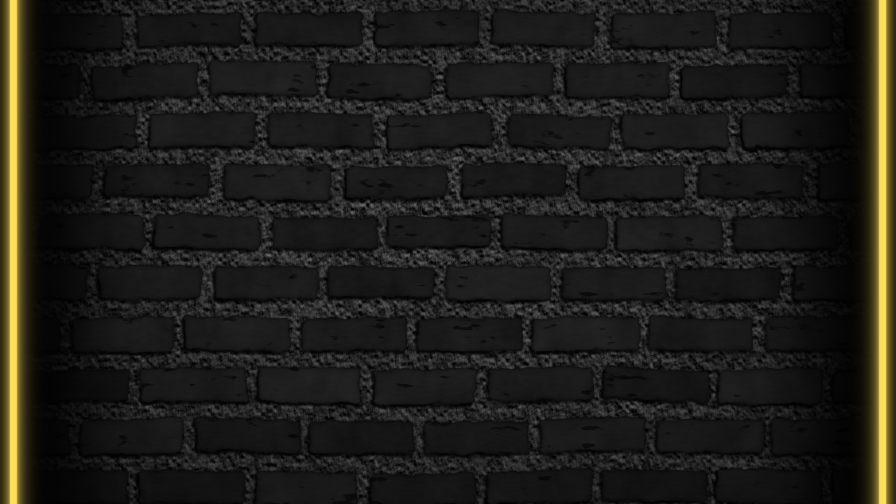
This texture is drawn by a WebGL 2 fragment shader. Its source:

```glsl
#version 300 es
precision highp float;
// A dark brick wall in running bond, between two glowing yellow tubes.
// Each row is cut into rounded boxes with noisy edges; sandy mortar fills
// the gaps, and a vignette and an exponential glow finish the light.
uniform vec2 u_resolution;
out vec4 fragColor;

const int ROWS = 10;
const float ROW_PITCH = 0.1009;

// Sideways shift of each row, top to bottom, in brick lengths
const float ROW_SHIFT[ROWS] = float[](
    -0.18, 0.43, -0.07, -0.44, -0.08, 0.43, 0.19, -0.20, 0.26, -0.22);

float hash(vec2 p) {
    return fract(sin(dot(p, vec2(127.1, 311.7))) * 43758.5453);
}

float noise(vec2 p) {
    vec2 cell = floor(p), f = fract(p);
    f = f * f * (3.0 - 2.0 * f);
    return mix(mix(hash(cell), hash(cell + vec2(1, 0)), f.x),
               mix(hash(cell + vec2(0, 1)), hash(cell + vec2(1, 1)), f.x), f.y);
}

float fbm(vec2 p) {
    float sum = 0.0, amplitude = 0.5;
    for (int i = 0; i < 4; i++) {
        sum += amplitude * noise(p);
        p = mat2(1.6, 1.2, -1.2, 1.6) * p + 7.3;
        amplitude *= 0.5;
    }
    return sum / 0.9375;
}

float roundedBox(vec2 p, vec2 halfSize, float radius) {
    vec2 q = abs(p) - halfSize + radius;
    return length(max(q, 0.0)) + min(max(q.x, q.y), 0.0) - radius;
}

float wall(vec2 p, float middle) {
    // Row and brick under this point, with slightly bent courses
    vec2 bent = p + 0.008 * (vec2(noise(p * 6.0), noise(p * 5.0 + 40.0)) - 0.5);
    float down = (0.942 - bent.y) / ROW_PITCH;
    float row = floor(down + 0.5);
    float pitch = row < 4.0 ? 0.235 : 0.229;
    float along = (bent.x - middle) / pitch - ROW_SHIFT[(int(row) + ROWS) % ROWS];
    vec2 id = vec2(floor(along + 0.5), row);
    vec2 local = vec2((along - id.x) * pitch, (row - down) * ROW_PITCH);

    // Uneven size, place and tilt of every brick
    float tone = hash(id + 3.7);
    local += 0.005 * (vec2(hash(id + 11.3), hash(id + 23.9)) - 0.5);
    local.y += local.x * 0.035 * (hash(id + 31.1) - 0.5);
    vec2 halfSize = vec2(0.103, 0.0325) + 0.004 * (vec2(hash(id + 5.1), tone) - 0.5);
    float ragged = 0.012 * (fbm(p * 38.0) - 0.5);
    float edge = roundedBox(local, halfSize, 0.008) + ragged;
    float shadowEdge = roundedBox(local + vec2(0.003, 0.004), halfSize, 0.009) + ragged;
    float face = 1.0 - smoothstep(-0.002, 0.002, edge);

    // Sandy mortar, lit from above
    float grain = fbm(p * 130.0);
    float relief = grain - fbm(p * 130.0 + vec2(0.3, 0.7));
    float mortar = 0.155 + 0.25 * (grain - 0.5) + 0.22 * relief;
    mortar *= 0.8 + 0.4 * fbm(p * 14.0);
    float crevice = 1.0 - smoothstep(-0.002, 0.006, shadowEdge);
    crevice = max(crevice, 0.6 * exp(-abs(edge) / 0.0025));
    mortar *= 1.0 - crevice * (0.5 + 0.5 * noise(p * 25.0 + 9.0));

    // Smooth brick faces with stains, fine streaks and rare chips
    float brick = 0.105 + 0.035 * (tone - 0.5);
    brick += 0.05 * (fbm(p * vec2(22.0, 15.0) + tone * 30.0) - 0.5);
    brick += 0.022 * (fbm(p * vec2(70.0, 190.0)) - 0.5);
    brick *= 1.0 - 0.6 * smoothstep(0.70, 0.82, fbm(p * vec2(24.0, 60.0) + 50.0));
    brick *= 1.0 - 0.5 * exp(min(edge, 0.0) / 0.003);
    return max(mix(mortar, brick, face), 0.012);
}

void main() {
    vec2 p = gl_FragCoord.xy / u_resolution.y;
    float width = u_resolution.x / u_resolution.y;
    float side = min(p.x, width - p.x);

    // Vignette, darkest beside the tubes and at the bottom
    vec2 fromCenter = (p - vec2(0.5 * width, 0.58)) / vec2(0.5 * width, 0.58);
    float light = smoothstep(0.02, 0.30, side) * 1.12;
    light *= 1.0 - 0.28 * dot(fromCenter, fromCenter);
    vec3 color = vec3(wall(p, 0.5 * width) * max(light, 0.0));

    // Neon tubes: bright core and a fading halo
    float tube = abs(side - 0.0266);
    float halo = 0.68 * exp(-max(tube - 0.006, 0.0) / 0.0145);
    float core = 1.0 - smoothstep(0.005, 0.009, tube);
    color += vec3(1.0, 0.87, 0.35) * halo * (1.0 - smoothstep(0.03, 0.10, tube));
    color = mix(color, vec3(1.0, 0.88, 0.35), core);
    fragColor = vec4(color, 1.0);
}
```
